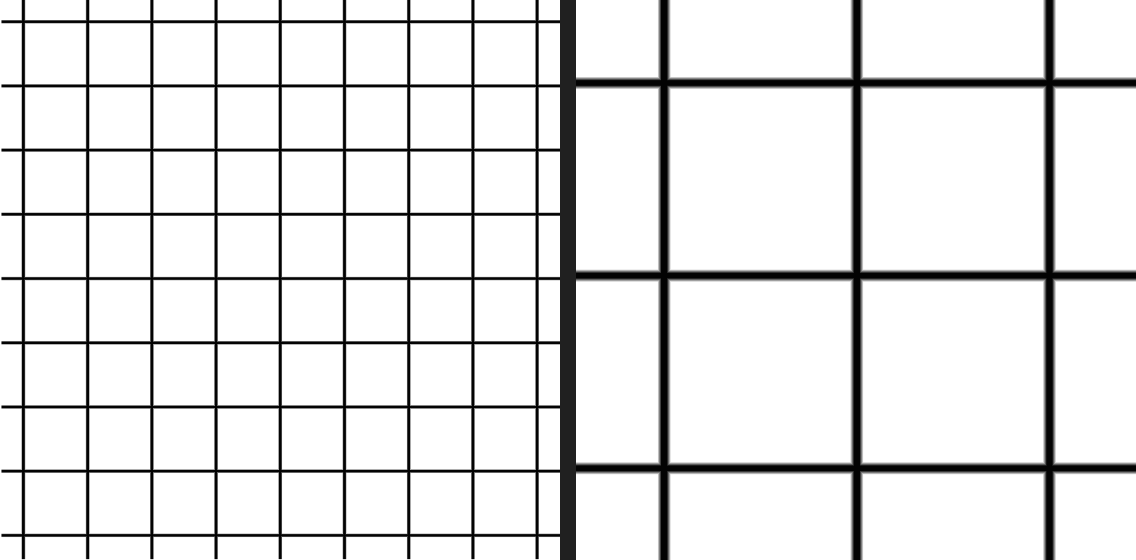
Left, the full canvas; right, a detail of the centre.
Give the GLSL for this pattern, as a WebGL 1 fragment shader.

```glsl
precision highp float;

// Square grid of thin black lines on white, nine across and nine down.
// Each axis is folded to the distance from its nearest line, then softly
// thresholded; the lines stop just short of the left and bottom borders.

#define PITCH 0.11467               // spacing between lines
#define CENTER vec2(0.5005, 0.5026) // crossing of the middle lines
#define LINE_WIDTH vec2(0.0056, 0.0052) // vertical, horizontal lines
#define SOFTNESS 0.0024             // width of the blurred edge
#define MARGIN vec2(0.0026, 0.0015) // gap at left and bottom
#define INK vec3(0.01)
#define PAPER vec3(1.0)

uniform vec2 u_resolution;

// Distance along each axis to the nearest grid line
vec2 gridDistance(vec2 p) {
  return abs(fract((p - CENTER) / PITCH + 0.5) - 0.5) * PITCH;
}

void main() {
  vec2 uv = gl_FragCoord.xy / u_resolution;
  vec2 pixel = 1.0 / u_resolution;
  vec2 blur = max(vec2(SOFTNESS), pixel);

  // x holds vertical lines, y holds horizontal lines
  vec2 lines = clamp((0.5 * LINE_WIDTH - gridDistance(uv)) / blur + 0.5, 0.0, 1.0);

  // Horizontal lines start after the left gap, vertical ones above the bottom gap
  vec2 inside = clamp((uv - MARGIN) / pixel + 0.5, 0.0, 1.0);
  lines *= inside.yx;

  float ink = max(lines.x, lines.y);
  gl_FragColor = vec4(mix(PAPER, INK, ink), 1.0);
}
```
